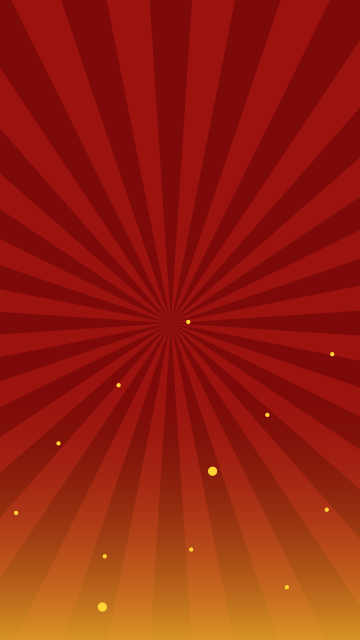
Give the GLSL for this background, as a WebGL 2 fragment shader.

```glsl
#version 300 es
precision highp float;
// Red sunburst with a golden glow rising from the floor and scattered gold sparks.

uniform vec2 u_resolution;
out vec4 fragColor;

// Twin-lobed pulse that shakes the even spacing of the sparks.
float wobble(float d, float sharpness) {
    return d * exp(-sharpness * d * d);
}

// Spark position as a fraction of the canvas, falling from the middle to the floor.
vec2 sparkPlace(float i) {
    float along = i / 11.0;
    float arc = 4.0 * along * (1.0 - along);
    float x = 0.523 + 0.433 * i - 0.1 * arc - 0.127 * wobble(i - 8.0, 0.6);
    float y = 0.497 - 0.0405 * i - 0.03 * arc + 0.13 * wobble(i - 7.4, 1.0);
    return vec2(fract(x), y);
}

void main() {
    // Canvas width is one unit; pixel is the size of one sample.
    float pixel = 1.0 / u_resolution.x;
    vec2 canvas = vec2(1.0, u_resolution.y * pixel);
    vec2 p = gl_FragCoord.xy * pixel;

    // Twenty-four rays, with a dark one pointing straight up.
    vec2 fromHub = p - vec2(0.4745, 0.495) * canvas;
    float angle = atan(fromHub.x, fromHub.y);
    float edge = cos(24.0 * angle) * length(fromHub) / 24.0;
    float darkRay = smoothstep(-0.7 * pixel, 0.7 * pixel, edge);
    vec3 color = mix(vec3(0.608, 0.07, 0.06), vec3(0.49, 0.036, 0.03), darkRay);

    // Golden glow fading upward from the floor.
    float rise = clamp(1.0 - p.y / canvas.y / 0.42, 0.0, 1.0);
    color = mix(color, vec3(0.9, 0.66, 0.16), 0.86 * rise * rise);

    // Gold sparks, every sixth one large.
    for (float i = 0.0; i < 12.0; i++) {
        float radius = mod(i, 6.0) == 5.0 ? 0.0127 : 0.0058;
        float dist = length(p - sparkPlace(i) * canvas) - radius;
        float cover = 1.0 - smoothstep(-0.6 * pixel, 0.6 * pixel, dist);
        color = mix(color, vec3(1.0, 0.83, 0.2), cover);
    }

    fragColor = vec4(color, 1.0);
}
```
